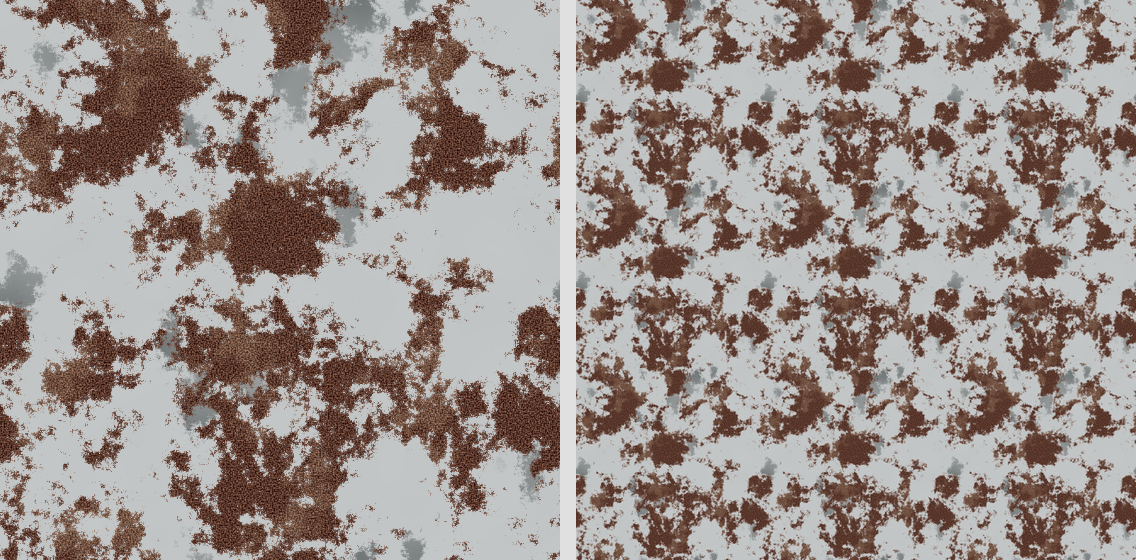
Left, the tile; right, the same tile 3 across and 3 down.
Reproduce this texture procedurally as a Shadertoy shader.

```glsl
const float TAU = 6.2831853;

const vec3 PAINT = vec3(0.762, 0.774, 0.776);
const vec3 WORN_GRAY = vec3(0.45, 0.47, 0.47);
const vec3 RUST_DARK = vec3(0.345, 0.210, 0.165);
const vec3 RUST_TAN = vec3(0.450, 0.325, 0.260);
const vec3 GRAIN_TINT = vec3(0.42, 0.35, 0.30);

vec2 hash2(vec2 cell, float seed) {
    vec3 p = fract((cell.xyx + seed * 17.37) * vec3(0.1031, 0.1030, 0.0973));
    p += dot(p, p.yzx + 33.33);
    return fract((p.xx + p.yz) * p.zy);
}

// Whole-number wrap, sampled at cell centres so rounding cannot miss it
vec2 wrapCell(vec2 cell, vec2 periods) {
    return floor(mod(cell + 0.5, periods));
}

// Each noise layer gets its own shift, so lattices never line up
vec2 layerShift(vec2 uv, float seed) {
    return uv + hash2(vec2(seed, seed + 7.0), 2.0);
}

// Slope of a random direction at one lattice corner
float slope(vec2 cell, vec2 corner, vec2 f, float period, float seed) {
    float angle = TAU * hash2(wrapCell(cell + corner, vec2(period)), seed).x;
    return dot(vec2(cos(angle), sin(angle)), f - corner);
}

float gradientNoise(vec2 uv, float period, float seed) {
    vec2 p = layerShift(uv, seed) * period;
    vec2 cell = floor(p);
    vec2 f = p - cell;
    vec2 w = f * f * f * (f * (f * 6.0 - 15.0) + 10.0);
    vec2 e = vec2(1.0, 0.0);
    float low = mix(slope(cell, e.yy, f, period, seed), slope(cell, e.xy, f, period, seed), w.x);
    float high = mix(slope(cell, e.yx, f, period, seed), slope(cell, e.xx, f, period, seed), w.x);
    return mix(low, high, w.y);
}

float fbm(vec2 uv, float period, int octaves, float gain, float seed) {
    float sum = 0.0;
    float amplitude = 1.0;
    for (int i = 0; i < octaves; i++) {
        sum += amplitude * gradientNoise(uv, period, seed + float(i));
        amplitude *= gain;
        period *= 2.0;
    }
    return sum;
}

// Wrapping cellular noise: x = distance to nearest point, y = its random id
vec2 cellular(vec2 uv, vec2 periods, float seed) {
    vec2 p = layerShift(uv, seed) * periods;
    vec2 cell = floor(p);
    vec2 nearest = vec2(8.0, 0.0);
    for (int y = -1; y <= 1; y++) {
        for (int x = -1; x <= 1; x++) {
            vec2 neighbor = cell + vec2(x, y);
            vec2 wrapped = wrapCell(neighbor, periods);
            float d = length(neighbor + hash2(wrapped, seed) - p);
            if (d < nearest.x) nearest = vec2(d, hash2(wrapped, seed + 5.0).y);
        }
    }
    return nearest;
}

// Positive near cell points, negative between them
float spots(vec2 uv, float period, float seed) {
    return 0.45 - cellular(uv, vec2(period), seed).x;
}

// Upright smears of bare metal, present only in some cells
float wornPatches(vec2 uv, vec2 periods, float ragged, float seed) {
    vec2 smear = cellular(uv, periods, seed);
    float radius = 0.42 * smoothstep(0.58, 1.0, smear.y);
    float edge = radius - smear.x + ragged;
    return smoothstep(0.0, 0.18, edge) * smoothstep(0.02, 0.2, radius);
}

float rustCoverage(vec2 uv, vec2 warp, float grain) {
    float field = fbm(uv, 4.0, 8, 0.72, 3.0);
    field += 0.34 * spots(uv + warp, 20.0, 21.0);
    field += 0.26 * spots(uv + 0.6 * warp, 46.0, 27.0);
    field += 0.25 * grain;
    return smoothstep(-0.01, 0.21, field);
}

void mainImage(out vec4 fragColor, in vec2 fragCoord) {
    vec2 uv = fragCoord / iResolution.xy;

    // Shared fine detail
    float grain = gradientNoise(uv, 330.0, 41.0);
    vec2 warp = 0.03 * vec2(fbm(uv, 14.0, 5, 0.65, 51.0), fbm(uv, 14.0, 5, 0.65, 61.0));

    // Paint with faint mottling
    float mottle = gradientNoise(uv, 9.0, 71.0);
    vec3 color = PAINT + 0.01 * mottle;

    // Worn gray smears
    float ragged = 0.20 * fbm(uv, 24.0, 5, 0.82, 81.0);
    float worn = wornPatches(uv + 0.5 * warp, vec2(10.0, 6.0), ragged, 91.0);
    color = mix(color, WORN_GRAY, worn * (0.75 + 0.5 * mottle));

    // Grainy rust in two tones
    float tone = smoothstep(-0.05, 0.45, fbm(uv, 6.0, 5, 0.65, 111.0));
    vec3 rust = mix(RUST_DARK, RUST_TAN, tone) + GRAIN_TINT * grain;
    color = mix(color, rust, rustCoverage(uv, warp, grain));

    fragColor = vec4(clamp(color, 0.0, 1.0), 1.0);
}
```
